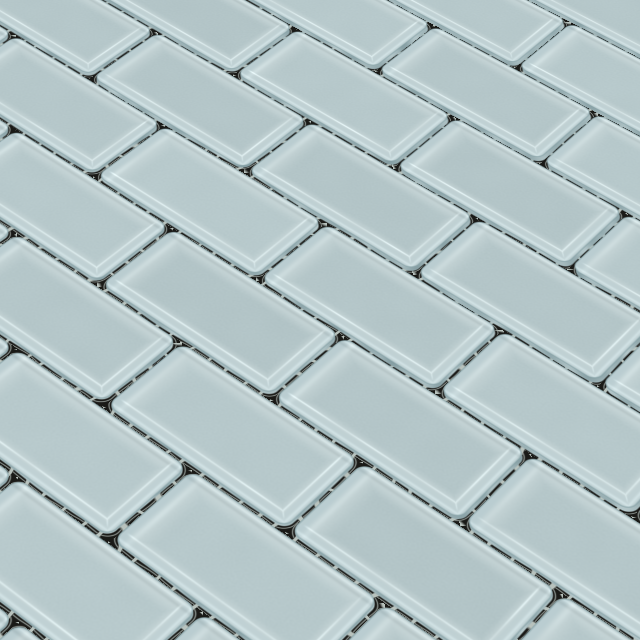
This texture is drawn by a Shadertoy shader. Its source:

```glsl
vec2 hash2(vec2 p) {
    p = vec2(dot(p, vec2(127.1, 311.7)), dot(p, vec2(269.5, 183.3)));
    return fract(sin(p) * 43758.5) * 2.0 - 1.0;
}

float gradientNoise(vec2 p) {
    vec2 i = floor(p), f = fract(p);
    vec2 s = f * f * (3.0 - 2.0 * f);
    float a = dot(hash2(i), f);
    float b = dot(hash2(i + vec2(1, 0)), f - vec2(1, 0));
    float c = dot(hash2(i + vec2(0, 1)), f - vec2(0, 1));
    float d = dot(hash2(i + 1.0), f - 1.0);
    return mix(mix(a, b, s.x), mix(c, d, s.x), s.y);
}

float roundBox(vec2 p, vec2 halfSize, float radius) {
    vec2 q = abs(p) - halfSize + radius;
    return length(max(q, 0.0)) + min(max(q.x, q.y), 0.0) - radius;
}

float ridge(float x, float center, float width) {
    float t = (x - center) / width;
    return exp(-t * t);
}

// Perspective: canvas point (y down) to tile lengths along and rows across
vec2 toFloor(vec2 q) {
    vec2 along = vec2(0.2565, 0.1533) + 0.046 * q;
    vec2 across = vec2(0.1288, -0.0822) - 0.031 * q;
    return inverse(mat2(along, across)) * (q - vec2(0.2839, 0.5313));
}

// Dark backing crossed by pale mesh, with a strand hugging the tile
vec3 backing(vec2 p, vec2 ground, float wall, float px) {
    float run = 0.5 - abs(p.y) < 1.0 - abs(p.x) ? p.x : p.y;
    float wobble = gradientNoise(ground * 5.0);
    float crossing = abs(fract(run * 5.0 + 0.5 * wobble) - 0.5) / 5.0;
    float thread = 1.0 - smoothstep(0.018 - px, 0.018 + px, crossing);
    thread = max(thread, 0.6 * ridge(wall, 0.02 + 0.02 * wobble, 0.007));
    return mix(vec3(0.10, 0.10, 0.09), vec3(0.72, 0.76, 0.74), thread);
}

// Frosted face under a clear, polished glass edge
vec3 glass(vec2 p, vec2 ground, vec2 id, float depth) {
    float left = p.x + 0.975, top = 0.475 - p.y;
    float front = min(0.975 - p.x, p.y + 0.475);
    float tone = 0.010 * hash2(id).x + 0.010 * gradientNoise(ground * 3.0)
               + 0.012 * gradientNoise(ground * 45.0);
    vec3 color = vec3(0.71, 0.78, 0.79) + tone;

    // Soft pale border, widest at the far left end
    float halo = 1.0 - smoothstep(0.08, 0.32, left);
    halo = max(halo, 1.0 - smoothstep(0.07, 0.22, top));
    halo = max(halo, 1.0 - smoothstep(0.10, 0.21, front));
    color = mix(color, vec3(0.795, 0.85, 0.855), 0.75 * halo);

    // Blue tint within the clear edge
    color = mix(color, vec3(0.70, 0.785, 0.805), 0.6 * (1.0 - smoothstep(0.05, 0.12, left)));
    color = mix(color, vec3(0.73, 0.805, 0.82), 0.5 * (1.0 - smoothstep(0.09, 0.12, front)));

    // Crisp front reflection, and softer ones on the far sides
    float inside = smoothstep(0.03, 0.10, depth);
    float streak = 0.6 + 0.8 * gradientNoise(ground * 2.3 + 9.0);
    color += 0.13 * streak * inside * ridge(front, 0.125, 0.011);
    color += 0.05 * streak * ridge(left, 0.12, 0.03);
    color += 0.06 * ridge(top, 0.035, 0.014) - 0.05 * ridge(top, 0.075, 0.018);
    color += 0.06 * ridge(front, 0.04, 0.016);

    // Mitre where the two front bevels meet
    float mitre = ridge(0.5 - p.x - p.y, 0.0, 0.012);
    color += 0.06 * mitre * (1.0 - smoothstep(0.10, 0.13, front)) * inside;

    // Thin blue-grey outline
    return mix(vec3(0.52, 0.63, 0.65), color, smoothstep(-0.006, 0.022, depth));
}

void mainImage(out vec4 fragColor, in vec2 fragCoord) {
    vec2 q = fragCoord / iResolution.xy;
    q.y = 1.0 - q.y;
    vec2 ground = toFloor(q) + vec2(-0.01, 0.02);

    // Running bond: alternate rows shift by half a tile
    float row = floor(ground.y);
    float u = ground.x + 0.5 * (1.0 - mod(row, 2.0));
    vec2 id = vec2(floor(u), row);
    vec2 p = vec2(2.0 * fract(u) - 1.0, fract(ground.y) - 0.5);
    vec2 tile = p + vec2(0.02, -0.02);
    ground.x *= 2.0;
    float px = 0.5 * length(fwidth(ground));

    // Side wall leans toward the viewer and closes the joints with distance
    float lean = clamp(0.022 + 0.005 * ground.y + 0.03 * gradientNoise(ground * 1.7), 0.008, 0.05);
    float d = roundBox(tile, vec2(0.975, 0.475), 0.10);
    float wall = roundBox(tile - vec2(lean, -lean), vec2(0.975, 0.475), 0.10);

    vec3 color = backing(p, ground, wall, px);
    vec3 wallColor = mix(vec3(0.50, 0.60, 0.62), vec3(0.74, 0.81, 0.82),
                         0.5 + 0.9 * gradientNoise(ground * 5.0));
    color = mix(color, wallColor, 1.0 - smoothstep(-px, px, wall));
    color = mix(color, glass(tile, ground, id, -d), 1.0 - smoothstep(-px, px, d));
    fragColor = vec4(clamp(color, 0.0, 1.0), 1.0);
}
```
